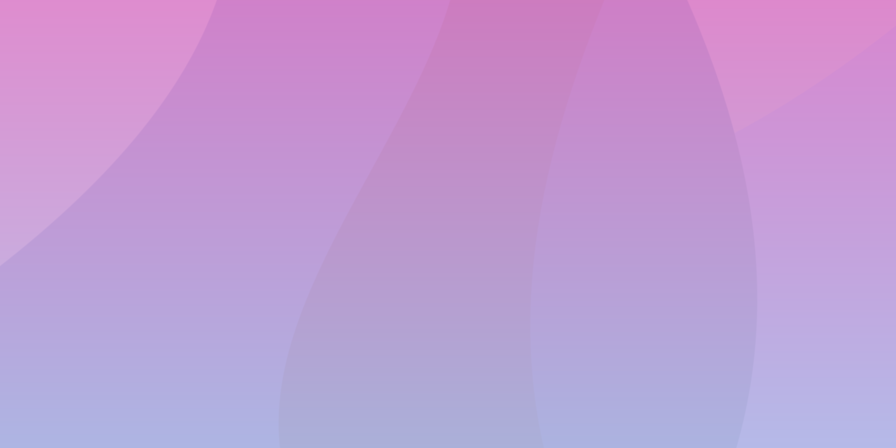
A Shadertoy shader for this background:

```glsl
// Soft pink-to-periwinkle gradient crossed by broad, curved translucent bands.

// Vertical gradient
const vec3 TOP_PINK    = vec3(0.815, 0.505, 0.790);
const vec3 BOTTOM_BLUE = vec3(0.680, 0.710, 0.890);

// Tint added inside each band
const vec3 LEFT_GLOW    = vec3( 0.057,  0.045,  0.020);
const vec3 CENTER_SHADE = vec3(-0.012, -0.020, -0.040);
const vec3 INNER_SHADE  = vec3(-0.007, -0.008, -0.012);
const vec3 RIGHT_GLOW   = vec3( 0.030,  0.018,  0.020);
const vec3 CORNER_GLOW  = vec3( 0.022,  0.012, -0.010);

// Cubic coefficients of each edge: x as a function of depth below the top
const vec4 LEFT_EDGE   = vec4(0.484, -0.350, -0.783,  0.000);
const vec4 CENTER_EDGE = vec4(1.005, -0.298, -0.656,  0.574);
const vec4 INNER_EDGE  = vec4(1.349, -0.405,  0.176,  0.094);
const vec4 RIGHT_EDGE  = vec4(1.534,  0.4375, -0.258, -0.070);

// Corner edge: depth as a function of distance from the right side
const vec4 CORNER_EDGE = vec4(0.057, 0.797, -0.362, 0.0);

const float ASPECT = 2.0;

float cubic(vec4 k, float t) {
    return k.x + t * (k.y + t * (k.z + t * k.w));
}

// Antialiased coverage of the positive side of a signed distance
float coverage(float d) {
    float pixel = 1.0 / iResolution.y;
    return smoothstep(-pixel, pixel, d);
}

// Coverage to the right of a curved edge
float rightOf(vec4 edge, vec2 p) {
    float slope = edge.y + p.y * (2.0 * edge.z + 3.0 * edge.w * p.y);
    return coverage((p.x - cubic(edge, p.y)) / sqrt(1.0 + slope * slope));
}

void mainImage(out vec4 fragColor, in vec2 fragCoord) {
    // x spans the aspect ratio, y is depth below the top
    vec2 uv = fragCoord / iResolution.xy;
    vec2 p = vec2(uv.x * ASPECT, 1.0 - uv.y);

    vec3 color = mix(TOP_PINK, BOTTOM_BLUE, p.y);

    // Bands from left to right
    float center = rightOf(CENTER_EDGE, p);
    float inner  = rightOf(INNER_EDGE, p);
    float right  = rightOf(RIGHT_EDGE, p);
    color += LEFT_GLOW * (1.0 - rightOf(LEFT_EDGE, p));
    color += CENTER_SHADE * center * (1.0 - inner);
    color += INNER_SHADE * inner * (1.0 - right);
    color += RIGHT_GLOW * right;

    // Brighter corner at the upper right
    float corner = coverage(cubic(CORNER_EDGE, ASPECT - p.x) - p.y);
    color += CORNER_GLOW * corner * right;

    fragColor = vec4(color, 1.0);
}
```
